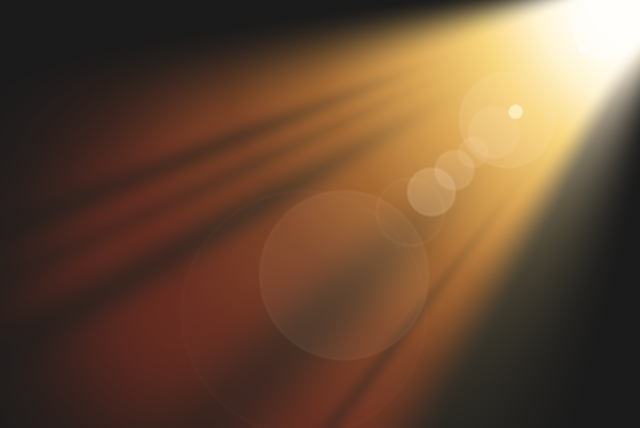
A WebGL 1 fragment shader for this background:

```glsl
precision highp float;
// Warm spotlight fanning out from beyond the top right corner, with lens ghosts.
// Polar coordinates about the apex drive it: distance sets the colour ramp,
// angle sets the soft fan edges and dark streaks; ghosts sit on one lens axis.
uniform vec2 u_resolution;

// Lengths are in canvas heights, angles in radians below the leftward direction.
const vec2 APEX = vec2(1.611, 1.088);
const vec2 CORE = vec2(1.45, 0.98);
const float CORE_SIZE = 0.13;
const vec2 AXIS_START = vec2(1.410, 0.932);
const vec2 AXIS_END = vec2(0.713, 0.268);

const vec3 NIGHT = vec3(0.105);
const vec3 WHITE = vec3(1.0, 0.995, 0.98);
const vec3 CREAM = vec3(1.0, 0.95, 0.80);
const vec3 GOLD = vec3(0.97, 0.84, 0.49);
const vec3 AMBER = vec3(0.86, 0.65, 0.33);
const vec3 COPPER = vec3(0.66, 0.42, 0.20);
const vec3 RUST = vec3(0.50, 0.27, 0.15);
const vec3 BRICK = vec3(0.41, 0.18, 0.13);
const vec3 EMBER = vec3(0.31, 0.14, 0.115);
const vec3 HALO_NEAR = vec3(1.0, 0.93, 0.80);
const vec3 HALO_FAR = vec3(1.0, 0.86, 0.52);
const vec3 GHOST_TINT = vec3(1.0, 0.89, 0.74);

float ramp(float from, float to, float x) {
  return clamp((x - from) / (to - from), 0.0, 1.0);
}

// Light colour by distance from the apex.
vec3 beamColor(float r) {
  vec3 c = mix(WHITE, CREAM, ramp(0.25, 0.38, r));
  c = mix(c, GOLD, ramp(0.38, 0.51, r));
  c = mix(c, AMBER, ramp(0.51, 0.69, r));
  c = mix(c, COPPER, ramp(0.69, 0.90, r));
  c = mix(c, RUST, ramp(0.90, 1.12, r));
  c = mix(c, BRICK, ramp(1.12, 1.40, r));
  return mix(c, EMBER, ramp(1.40, 1.80, r));
}

// Bell-shaped shadow across the fan.
float shadow(float angle, float center, float width) {
  float t = (angle - center) / width;
  return exp(-t * t);
}

// Share of light left between the dark streaks, which deepen with distance.
float streaks(float angle, float r) {
  float dark = 0.50 * shadow(angle, 0.372, 0.024)
             + 0.32 * shadow(angle, 0.435, 0.020)
             + 0.62 * shadow(angle, 0.515, 0.034)
             + 0.62 * shadow(angle, 0.770, 0.075)
             + 0.38 * shadow(angle, 0.915, 0.016);
  return 1.0 - dark * smoothstep(0.55, 1.25, r);
}

// Fan coverage: soft sides and a far end that falls short near the top.
float fan(float angle, float r) {
  float sides = smoothstep(0.13, 0.36, angle) * (1.0 - smoothstep(0.94, 1.09, angle));
  float low = smoothstep(0.25, 0.50, angle);
  float end = 1.0 - smoothstep(mix(1.1, 1.5, low), mix(1.8, 1.98, low), r);
  return sides * end;
}

// Faint olive spill below the fan.
vec3 halo(float angle, float r) {
  float spread = smoothstep(0.13, 0.50, angle) * (1.0 - smoothstep(1.0, 1.36, angle));
  float strength = 0.56 * exp(-2.6 * (r - 0.415));
  return mix(HALO_NEAR, HALO_FAR, ramp(0.35, 0.8, r)) * spread * strength;
}

// Lens ghost at position t on the axis: flat disc plus a thin brighter rim.
vec3 ghost(vec3 color, vec2 p, float t, float radius, float fill, float rim) {
  float soft = 1.0 / u_resolution.y + 0.001;
  float d = length(p - mix(AXIS_START, AXIS_END, t)) - radius;
  float disc = 1.0 - smoothstep(-soft, soft, d);
  float edge = 1.0 - smoothstep(0.0, 0.006, abs(d + 0.004));
  return mix(color, GHOST_TINT, fill * disc + rim * edge);
}

void main() {
  vec2 p = (gl_FragCoord.xy - 0.5 * u_resolution) / u_resolution.y + vec2(0.75, 0.5);
  vec2 d = APEX - p;
  float r = length(d);
  float angle = atan(d.y, d.x);

  // Spill, fan and hot core
  vec3 color = NIGHT + halo(angle, r);
  color = mix(color, beamColor(r), fan(angle, r) * streaks(angle, r));
  float core = length(p - CORE) / CORE_SIZE;
  color = mix(color, WHITE, 0.8 * exp(-core * core));

  // Lens ghosts, from the far end of the axis to the light
  color = ghost(color, p, 1.000, 0.289, 0.008, 0.012);
  color = ghost(color, p, 0.866, 0.199, 0.055, 0.015);
  color = ghost(color, p, 0.644, 0.082, 0.015, 0.035);
  color = ghost(color, p, 0.573, 0.057, 0.200, 0.020);
  color = ghost(color, p, 0.496, 0.047, 0.170, 0.020);
  color = ghost(color, p, 0.434, 0.036, 0.120, 0.020);
  color = ghost(color, p, 0.364, 0.061, 0.150, 0.015);
  color = ghost(color, p, 0.319, 0.113, 0.150, 0.020);

  // Clear white glints
  color = mix(color, CREAM, 0.75 * (1.0 - smoothstep(0.014, 0.019,
      length(p - mix(AXIS_START, AXIS_END, 0.291)))));
  color = mix(color, WHITE, 0.55 * (1.0 - smoothstep(0.067, 0.073, length(p - AXIS_START))));
  color = mix(color, WHITE, 0.80 * (1.0 - smoothstep(0.005, 0.010,
      length(p - mix(AXIS_START, AXIS_END, 0.070)))));

  gl_FragColor = vec4(color, 1.0);
}
```
